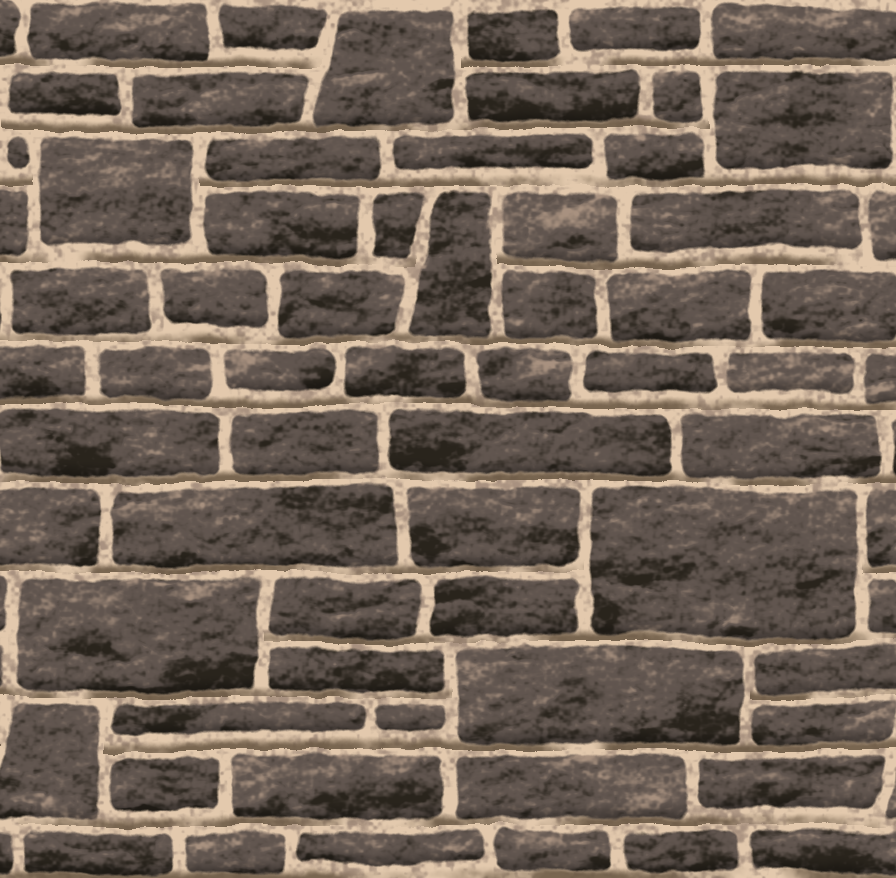
A Shadertoy shader for this texture:

```glsl
const int COURSES = 13;

// Course boundaries, from the top of the wall downwards
const float EDGES[14] = float[14](0.0, .076, .149, .213, .303, .392, .463,
    .548, .652, .731, .795, .855, .94, 1.0);
// Upright joints of each course: count, phase
const vec2 JOINTS[13] = vec2[13](vec2(5, .01), vec2(5, .115), vec2(5, .04),
    vec2(4, .19), vec2(6, .155), vec2(7, .08), vec2(4, .21), vec2(3, .09),
    vec2(4, .24), vec2(2, .1), vec2(3, .05), vec2(4, .0), vec2(6, .02));
// Two-course stone starting in each course: centre, half width (0 = none)
const vec2 TALL[13] = vec2[13](vec2(.436, .078), vec2(.9, .106),
    vec2(.134, .092), vec2(.512, .045), vec2(0), vec2(0), vec2(0),
    vec2(.81, .155), vec2(.156, .14), vec2(.67, .165), vec2(.06, .06),
    vec2(0), vec2(0));

const vec3 CREVICE = vec3(.16, .14, .11);
const vec3 BASALT = vec3(.38, .335, .31);
const vec3 WORN = vec3(.66, .57, .50);
const vec3 MORTAR = vec3(.89, .79, .68);
const vec3 MORTAR_SHADE = vec3(.40, .33, .25);

struct Stone { vec2 side; float top, bottom, id; };

float hash(vec2 p) {
    vec3 q = fract(p.xyx * .1031);
    q += dot(q, q.yzx + 33.33);
    return fract((q.x + q.y) * q.z);
}

float noise(vec2 p) {
    vec2 i = floor(p), f = fract(p);
    f *= f * (3.0 - 2.0 * f);
    return mix(mix(hash(i), hash(i + vec2(1, 0)), f.x),
               mix(hash(i + vec2(0, 1)), hash(i + vec2(1, 1)), f.x), f.y);
}

float fbm(vec2 p) {
    float sum = 0.0, gain = .5;
    for (int i = 0; i < 5; i++) {
        sum += gain * noise(p);
        p = mat2(1.6, 1.2, -1.2, 1.6) * p + 17.3;
        gain *= .5;
    }
    return sum;
}

// Rough-hewn face: broad lumps with sharp broken ridges
float relief(vec2 p) {
    return fbm(p * vec2(17, 21)) + .5 * abs(2.0 * fbm(p * vec2(12, 24) + 9.0) - 1.0);
}

// Keep the nearest joint on either side; the left one names the stone
void cutAt(float x, float joint, float id, inout Stone s) {
    float left = fract(x - joint);
    if (left < s.side.x) s.id = id;
    s.side = min(s.side, vec2(left, fract(joint - x)));
}

Stone stoneAt(vec2 p) {
    int course = 0;
    for (int i = 0; i < COURSES; i++) if (p.y >= EDGES[i]) course = i;
    Stone s = Stone(vec2(1), EDGES[course], EDGES[course + 1], 0.0);

    // Ordinary joints; those near a tall stone are hidden behind it
    vec2 spacing = JOINTS[course];
    for (int j = 0; j < int(spacing.x); j++) {
        float id = hash(vec2(course * 7 + 3, j * 5 + 1));
        float joint = spacing.y + (float(j) + .35 * (id - .5)) / spacing.x;
        for (int t = max(course - 1, 0); t <= course; t++) {
            float away = abs(fract(joint - TALL[t].x + .5) - .5);
            if (TALL[t].y > 0.0 && away < TALL[t].y + .05) joint = TALL[t].x;
        }
        cutAt(p.x, joint + .08 * (id - .5) * (p.y - s.top), id, s);
    }

    // Tall stones; narrow ones have a leaning left side
    for (int t = max(course - 1, 0); t <= course; t++) {
        vec2 tall = TALL[t];
        if (tall.y <= 0.0) continue;
        float lean = -.24 * step(tall.y, .08) * (p.y - EDGES[t + 1]);
        float left = tall.x - tall.y + lean, right = tall.x + tall.y;
        float id = hash(vec2(t + 50, 8));
        if (fract(p.x - left) < right - left)
            s = Stone(vec2(1), EDGES[t], EDGES[t + 2], id);
        cutAt(p.x, left, id, s);
        cutAt(p.x, right, hash(vec2(t + 80, 4)), s);
    }
    return s;
}

vec3 stoneColor(vec2 p, float id, float height) {
    vec2 q = p + id * 31.0;
    float lit = relief(q + vec2(.002, .005)) - relief(q);
    float tone = .42 + .2 * (id - .5) + 2.3 * lit + .75 * (fbm(q * 9.0) - .48);
    tone += .28 * (noise(p * 230.0) - .5) + .16 * (noise(p * 95.0) - .5);
    tone += .1 * (1.0 - 2.0 * height);
    // Undercut chips gather in the lower half
    float chip = smoothstep(.5, .6, fbm(q * vec2(13, 24) + 5.0));
    tone -= .34 * chip * smoothstep(.3, .75, height);
    return tone < .5 ? mix(CREVICE, BASALT, smoothstep(-.1, .5, tone))
                     : mix(BASALT, WORN, smoothstep(.5, 1.1, tone));
}

vec3 mortarColor(vec2 p, float below) {
    float grit = .65 * fbm(p * 45.0) + .35 * noise(p * 210.0);
    vec3 color = mix(WORN, MORTAR, smoothstep(.22, .55, grit));
    float shadow = smoothstep(.014, .003, below) * smoothstep(.25, .55, fbm(p * 14.0));
    return mix(color, MORTAR_SHADE, .85 * shadow);
}

void mainImage(out vec4 fragColor, in vec2 fragCoord) {
    vec2 p = fragCoord / iResolution.xy;
    p.y = 1.0 - p.y;
    // Uneven beds and ragged stone outlines
    vec2 bend = vec2(noise(p * 8.0), noise(p * 7.0 + 40.0)) - .5;
    vec2 rag = vec2(fbm(p * 48.0), fbm(p * 48.0 + 70.0)) - .48;
    vec2 wall = p + .010 * bend + .009 * rag;
    Stone s = stoneAt(wall);
    // Rounded distance to the stone edge, with a thicker bed under some
    float below = s.bottom - wall.y;
    float bed = .013 * step(.72, fract(s.id * 13.7));
    vec2 inset = vec2(min(s.side.x, s.side.y) * iResolution.x / iResolution.y,
                      min(wall.y - s.top, below - bed));
    float corner = .017;
    float edge = corner - length(max(corner - inset, 0.0));
    edge -= .0045 + .004 * noise(p * 22.0);
    // Stone over mortar, darkened along its foot
    float soft = 1.0 / iResolution.y;
    float face = smoothstep(-soft, soft + .002, edge);
    float height = (wall.y - s.top) / (s.bottom - s.top);
    vec3 color = stoneColor(p, s.id, height);
    color *= mix(1.0, .68, 1.0 - smoothstep(.006, .025, below - bed));
    fragColor = vec4(mix(mortarColor(p, below), color, face), 1.0);
}
```
